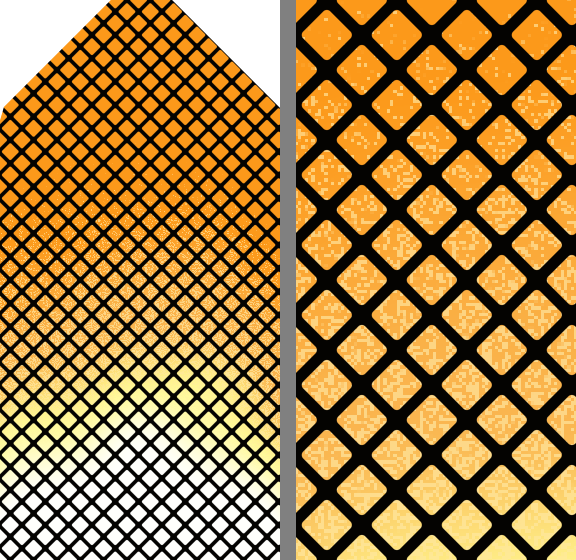
Left: the whole. Right: its middle third, enlarged.
A Shadertoy shader for this pattern:

```glsl
// A gabled panel of rounded diamonds divided by a black 45 degree lattice.
// The diamonds share one vertical fade, orange to yellow to white, with fine
// grain in the middle; the lattice is a repeated rounded-box distance.

float hash(vec2 p) {
    return fract(sin(dot(p, vec2(127.1, 311.7))) * 43758.5453);
}

float noise(vec2 p) {
    vec2 i = floor(p), f = fract(p);
    f = f * f * (3.0 - 2.0 * f);
    return mix(mix(hash(i), hash(i + vec2(1, 0)), f.x),
               mix(hash(i + vec2(0, 1)), hash(i + vec2(1, 1)), f.x), f.y);
}

// Signed distance to the nearest diamond, in lattice cells
float diamonds(vec2 p) {
    vec2 d = vec2(p.x + p.y, p.x - p.y);
    vec2 q = abs(fract(d + 0.5) - 0.5) - 0.387 + 0.1;
    return length(max(q, 0.0)) + min(max(q.x, q.y), 0.0) - 0.1;
}

// Signed distance to the gabled outline, negative inside
float gable(vec2 p) {
    float down = 24.0 - p.y;
    float left = (4.75 - p.x - down) * 0.707;
    float right = (p.x - down - 7.375) * 0.707;
    float bevel = (0.29 * (5.16 - down) - p.x) * 0.96;
    return max(max(left, right), bevel);
}

vec3 fadeColour(vec2 uv) {
    // The fade lags toward the sides and wanders in soft patches
    float side = abs(uv.x - 0.47) * 2.0;
    float s = 1.0 - uv.y - 0.1 * side * side * side
            + 0.07 * (noise(uv * vec2(4, 9) + 3.0) - 0.5);

    vec3 col = mix(vec3(0.99, 0.60, 0.10), vec3(0.98, 0.71, 0.31), smoothstep(0.36, 0.60, s));
    col = mix(col, vec3(1.0, 0.98, 0.58), smoothstep(0.58, 0.72, s));
    col = mix(col, vec3(1.0, 1.0, 0.99), smoothstep(0.69, 0.84, s));

    // Pale flecks, denser toward the yellow band
    float grain = hash(floor(uv * vec2(256, 512)));
    float density = 0.5 * smoothstep(0.22, 0.62, s);
    float fleck = smoothstep(1.0 - density, 1.08 - density, grain);
    fleck *= 1.0 - smoothstep(0.64, 0.78, s);
    return mix(col, vec3(1.0, 0.91, 0.64), 0.65 * fleck);
}

void mainImage(out vec4 fragColor, in vec2 fragCoord) {
    vec2 uv = fragCoord / iResolution.xy;
    vec2 p = uv * vec2(12, 24);       // 12 repeats across, 24 down
    float px = 24.0 / iResolution.y;  // one pixel in lattice units

    float cell = 1.0 - smoothstep(-px, px, diamonds(p + vec2(0.06, 0.0)));
    vec3 col = mix(vec3(0.015, 0.012, 0.005), fadeColour(uv), cell);

    // White ground outside the gable
    col = mix(col, vec3(1.0), smoothstep(-0.6 * px, 0.6 * px, gable(p)));
    fragColor = vec4(col, 1.0);
}
```
